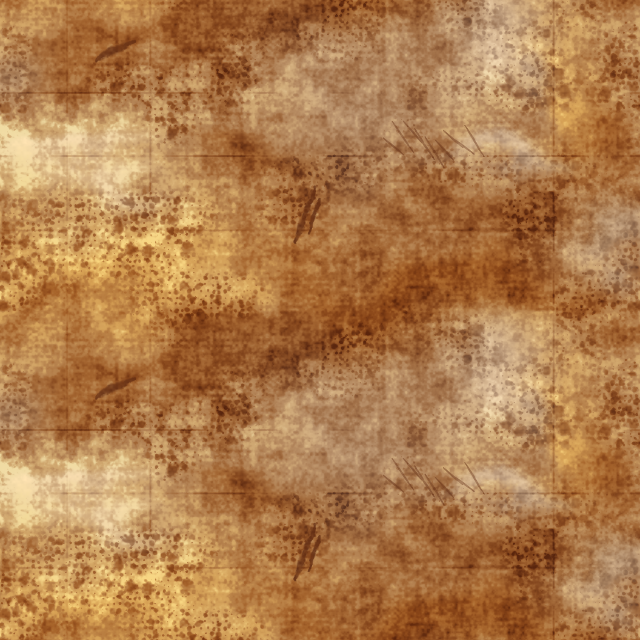
Reproduce this texture procedurally as a WebGL 2 fragment shader.

```glsl
#version 300 es
precision highp float;
// Weathered rusty plaster: one tile across, about 1.9 stacked tiles down from the top edge.
uniform vec2 u_resolution;
out vec4 outColor;

const float TILE = 0.527; // tile height in canvas units

float hash(vec2 p) {
  vec3 h = fract(vec3(p.xyx) * 0.1031);
  h += dot(h, h.yzx + 33.33);
  return fract((h.x + h.y) * h.z);
}

// Value noise on n cells that wraps at the tile borders.
float noise(vec2 q, vec2 n) {
  vec2 i = floor(q * n), f = fract(q * n), seed = n * 1.7;
  f = f * f * (3.0 - 2.0 * f);
  float a = hash(mod(i, n) + seed), b = hash(mod(i + vec2(1, 0), n) + seed);
  float c = hash(mod(i + vec2(0, 1), n) + seed), d = hash(mod(i + 1.0, n) + seed);
  return mix(mix(a, b, f.x), mix(c, d, f.x), f.y);
}

float clouds(vec2 q, vec2 n) {
  float sum = 0.0, amp = 0.36;
  for (int k = 0; k < 5; k++) {
    sum += amp * noise(q, n);
    n *= 2.0;
    amp *= 0.7;
  }
  return sum;
}

// Cellular pits of varied radius, ragged by the given wobble.
float pits(vec2 q, vec2 n, float wobble) {
  vec2 i = floor(q * n), f = fract(q * n);
  float cover = 0.0;
  for (int y = -1; y <= 1; y++)
    for (int x = -1; x <= 1; x++) {
      vec2 o = vec2(x, y), id = mod(i + o, n) + n;
      vec2 centre = o + 0.2 + 0.6 * vec2(hash(id), hash(id + 57.0));
      float r = 0.1 + 0.5 * pow(hash(id + 113.0), 3.0);
      cover = max(cover, 1.0 - smoothstep(r * 0.45, r + 0.12, length(f - centre) + wobble));
    }
  return cover;
}

// Soft elliptical stain, wrapped vertically.
float stain(vec2 p, vec2 centre, vec2 radius) {
  vec2 d = p - centre;
  d.y -= TILE * round(d.y / TILE);
  d /= radius;
  return exp(-dot(d, d));
}

// Tapered scratch from a to b.
float scratch(vec2 p, vec2 a, vec2 b, float width) {
  vec2 d = b - a;
  float h = clamp(dot(p - a, d) / dot(d, d), 0.0, 1.0);
  float w = width * (0.35 + 2.6 * h * (1.0 - h));
  return 1.0 - smoothstep(w * 0.4, w + 0.001, length(p - a - d * h));
}

float thread(float d) { return 1.0 - smoothstep(0.0006, 0.0024, abs(d)); }

vec3 rustRamp(float v) {
  vec3 c = mix(vec3(0.34, 0.14, 0.05), vec3(0.52, 0.28, 0.12), smoothstep(0.0, 0.26, v));
  c = mix(c, vec3(0.63, 0.40, 0.21), smoothstep(0.22, 0.43, v));
  c = mix(c, vec3(0.70, 0.51, 0.33), smoothstep(0.40, 0.58, v));
  c = mix(c, vec3(0.81, 0.65, 0.43), smoothstep(0.56, 0.76, v));
  return mix(c, vec3(0.94, 0.86, 0.64), smoothstep(0.75, 1.0, v));
}

void main() {
  vec2 uv = gl_FragCoord.xy / u_resolution;
  vec2 p = vec2(uv.x, mod(1.0 - uv.y, TILE));
  vec2 q = p / vec2(1.0, TILE);
  float cloud = clouds(q, vec2(6, 4)), rough = clouds(q, vec2(26, 14));
  float grain = noise(q, vec2(230, 121));
  vec2 w = p + 0.12 * (vec2(cloud, noise(q, vec2(9, 7))) - 0.5) + 0.05 * (rough - 0.5);

  // Broad stains: bare plaster, rust, grey bloom and golden varnish.
  float light = stain(w, vec2(0.14, 0.24), vec2(0.20, 0.07)) + stain(w, vec2(0.24, 0.39), vec2(0.18, 0.09))
    + 0.7 * stain(w, vec2(0.04, 0.32), vec2(0.09, 0.13)) + 0.6 * stain(w, vec2(0.40, 0.18), vec2(0.12, 0.04))
    + 0.6 * stain(w, vec2(0.80, 0.15), vec2(0.15, 0.13)) + 0.4 * stain(w, vec2(0.94, 0.36), vec2(0.07, 0.05));
  float rust = stain(w, vec2(0.75, 0.46), vec2(0.16, 0.055)) + stain(w, vec2(0.39, 0.26), vec2(0.11, 0.035))
    + 0.7 * stain(w, vec2(0.81, 0.34), vec2(0.10, 0.03)) + 0.8 * stain(w, vec2(0.98, 0.23), vec2(0.05, 0.08))
    + 0.7 * stain(w, vec2(0.16, 0.08), vec2(0.11, 0.05)) + 0.5 * stain(w, vec2(0.52, 0.34), vec2(0.12, 0.06))
    + 0.5 * stain(w, vec2(0.35, 0.04), vec2(0.2, 0.05));
  float bloom = stain(w, vec2(0.79, 0.09), vec2(0.10, 0.09)) + stain(w, vec2(0.80, 0.255), vec2(0.11, 0.02))
    + stain(w, vec2(0.95, 0.36), vec2(0.07, 0.04)) + 0.8 * stain(w, vec2(0.14, 0.27), vec2(0.13, 0.025))
    + 0.7 * stain(w, vec2(0.03, 0.08), vec2(0.05, 0.05)) + 0.6 * stain(w, vec2(0.55, 0.17), vec2(0.13, 0.12));
  float gold = stain(w, vec2(0.15, 0.43), vec2(0.26, 0.11)) + stain(w, vec2(0.91, 0.17), vec2(0.06, 0.13))
    + 0.8 * stain(w, vec2(0.65, 0.47), vec2(0.3, 0.07));

  // Mottling, brushed streaks and woven grain.
  float streaks = noise(q, vec2(14, 110)) + noise(q, vec2(170, 9)) - 1.0;
  float v = 0.50 + 0.27 * min(light, 1.2) - 0.24 * min(rust, 1.2) + 0.08 * bloom;
  v += 0.55 * (cloud - 0.5) + 0.65 * (rough - 0.5) + 0.11 * streaks + 0.16 * (grain - 0.5);

  // Pits gather in clusters, mostly where the plaster is bare.
  float cluster = smoothstep(0.44, 0.62, cloud * 0.4 + noise(q, vec2(11, 8)) * 0.6);
  float ragged = 0.5 * (rough - 0.5) + 0.2 * (grain - 0.5);
  float pit = max(pits(q, vec2(46, 24), ragged), 0.8 * pits(q, vec2(104, 55), ragged));
  v -= pit * (0.07 + 0.33 * cluster) * (0.6 + 0.4 * min(light, 1.0));

  // Threads with broken, faded stretches.
  float upright = thread(p.x - 0.865) + 0.6 * thread(p.x - 0.235) + 0.5 * thread(p.x - 0.105);
  float level = thread(p.y - 0.145) + thread(p.y - 0.244) + 0.6 * thread(p.y - 0.36);
  v -= 0.26 * upright * noise(q, vec2(5, 34)) + 0.22 * level * smoothstep(0.3, 0.8, noise(q, vec2(17, 5)));

  // Gouges and a fan of fine scratches.
  vec2 s = p + 0.012 * (rough - 0.5);
  float gouge = scratch(s, vec2(0.15, 0.095), vec2(0.21, 0.064), 0.007);
  gouge = max(gouge, scratch(s, vec2(0.46, 0.378), vec2(0.492, 0.292), 0.006));
  gouge = max(gouge, scratch(s, vec2(0.482, 0.365), vec2(0.499, 0.31), 0.004));
  for (float k = 0.0; k < 9.0; k++) {
    vec2 a = vec2(0.60 + 0.016 * k, 0.18 + 0.05 * hash(vec2(k, 3)));
    gouge = max(gouge, 0.55 * scratch(s, a, a + vec2(0.03, 0.02 + 0.03 * hash(vec2(k, 8))), 0.0016));
  }

  vec3 color = rustRamp(v);
  color = mix(color, vec3(0.80, 0.70, 0.61) * (0.58 + 0.62 * v), 0.65 * min(bloom, 1.0));
  color *= mix(vec3(1), vec3(1.04, 0.97, 0.76), min(gold + 0.5 * rust, 1.0));
  color = mix(color, vec3(0.38, 0.17, 0.07), gouge * (0.55 + 0.4 * grain));
  outColor = vec4(clamp(color, 0.0, 1.0), 1.0);
}
```
